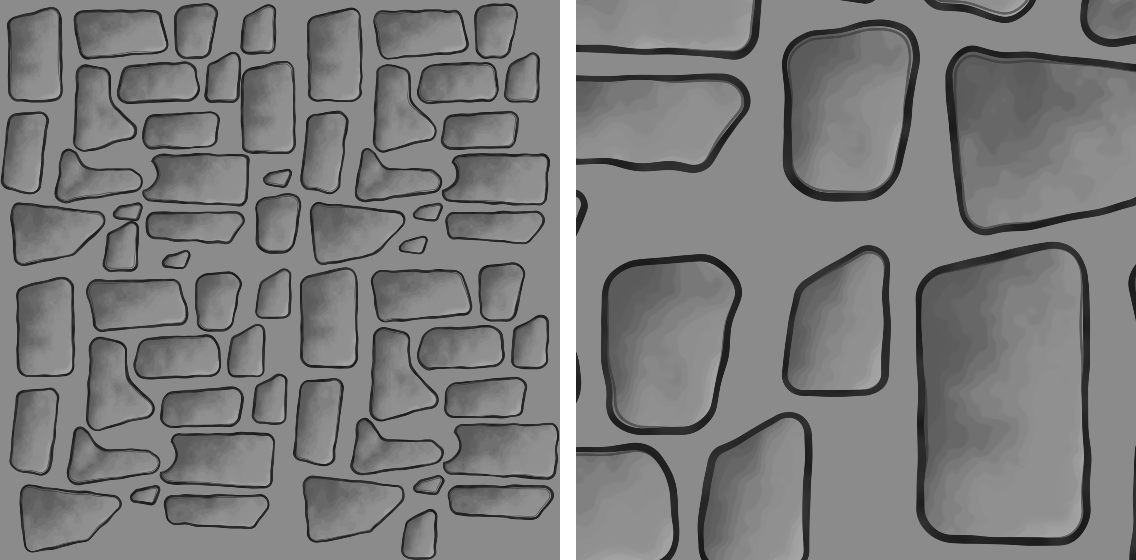
Left: the whole. Right: its middle third, enlarged.
A Shadertoy shader for this texture:

```glsl
#define SPAN 768.0
#define LOWER_SCALE 1.07
#define LINE_HALF_WIDTH 1.6
#define WOBBLE 2.4
#define BRUSH_STEPS 9.0
#define GROUND vec3(0.545)
#define SHADOW vec3(0.355)
#define BODY vec3(0.565)
#define GLINT vec3(0.64)
#define INK_DARK vec3(0.10)
#define INK_PALE vec3(0.20)

// d: signed distance, uv: position within the stone, at: layout position
struct Stone { float d; vec2 uv; vec2 at; };

float hash(vec2 p) {
    vec3 q = fract(p.xyx * 0.1031);
    q += dot(q, q.yzx + 33.33);
    return fract((q.x + q.y) * q.z);
}

float valueNoise(vec2 p) {
    vec2 i = floor(p), f = fract(p);
    f = f * f * (3.0 - 2.0 * f);
    return mix(mix(hash(i), hash(i + vec2(1, 0)), f.x),
               mix(hash(i + vec2(0, 1)), hash(i + vec2(1, 1)), f.x), f.y);
}

// Four-sided stone with corners rounded by radius r
Stone quad(vec2 p, vec2 tl, vec2 tr, vec2 br, vec2 bl, float r) {
    vec2 v[4] = vec2[4](tl, tr, br, bl);
    vec2 center = (tl + tr + br + bl) * 0.25, extent = vec2(0);
    float d2 = 1e9, side = 1.0;
    for (int i = 0; i < 4; i++) {
        vec2 a = v[i], b = v[(i + 3) % 4], e = b - a, w = p - a;
        vec2 q = w - e * clamp(dot(w, e) / dot(e, e), 0.0, 1.0);
        d2 = min(d2, dot(q, q));
        bvec3 c = bvec3(p.y >= a.y, p.y < b.y, e.x * w.y > e.y * w.x);
        if (all(c) || all(not(c))) side = -side;
        extent = max(extent, abs(a - center));
    }
    return Stone(side * sqrt(d2) - r, (p - center) / (extent + r), p);
}

Stone nearer(Stone a, Stone b) {
    if (a.d < b.d) return a;
    return b;
}

Stone blend(Stone a, Stone b, float k) {
    float h = clamp(0.5 + 0.5 * (b.d - a.d) / k, 0.0, 1.0);
    return Stone(mix(b.d, a.d, h) - k * h * (1.0 - h), mix(b.uv, a.uv, h), a.at);
}

Stone scaled(Stone s, float k) { s.d *= k; return s; }

// Stones that also appear outside the cluster
Stone block(vec2 p) { return quad(p, vec2(25, 36), vec2(70, 25), vec2(71, 125), vec2(26, 125), 13.0); }
Stone cobble(vec2 p) { return quad(p, vec2(255, 23), vec2(283, 20), vec2(274, 65), vec2(257, 65), 14.5); }
Stone pebble(vec2 p) { return quad(p, vec2(344, 29), vec2(368, 16), vec2(367, 64), vec2(340, 64), 9.0); }
Stone chip(vec2 p) { return quad(p, vec2(167, 289), vec2(189, 284), vec2(184, 297), vec2(162, 294), 5.0); }

Stone cluster(vec2 p) {
    Stone s = nearer(block(p), cobble(p));
    s = nearer(s, pebble(p + vec2(49, -66)));
    s = nearer(s, chip(p));
    // Slabs
    s = nearer(s, quad(p, vec2(114, 28), vec2(209, 27), vec2(218, 60), vec2(122, 68), 12.0));
    s = nearer(s, quad(p, vec2(183, 106), vec2(253, 102), vec2(256, 122), vec2(178, 125), 16.0));
    s = nearer(s, quad(p, vec2(23, 169), vec2(53, 166), vec2(42, 253), vec2(15, 247), 12.0));
    s = nearer(s, quad(p, vec2(211, 171), vec2(288, 165), vec2(284, 190), vec2(208, 191), 12.0));
    s = nearer(s, quad(p, vec2(27, 290), vec2(133, 302), vec2(96, 339), vec2(32, 352), 11.0));
    s = nearer(s, quad(p, vec2(212, 303), vec2(323, 302), vec2(308, 322), vec2(214, 316), 11.0));
    // Boot
    s = nearer(s, blend(quad(p, vec2(119, 102), vec2(138, 106), vec2(138, 186), vec2(115, 194), 13.0),
                        quad(p, vec2(128, 138), vec2(146, 152), vec2(175, 180), vec2(130, 188), 12.0), 10.0));
    // Horn
    s = nearer(s, blend(quad(p, vec2(93, 213), vec2(97, 216), vec2(118, 250), vec2(86, 265), 8.0),
                        quad(p, vec2(100, 245), vec2(176, 246), vec2(181, 250), vec2(92, 263), 13.0), 8.0));
    // Notched slab
    Stone notched = quad(p, vec2(220, 223), vec2(331, 222), vec2(328, 271), vec2(206, 265), 10.0);
    notched.d = max(notched.d, 24.0 - length(p - vec2(192, 238)));
    return nearer(s, notched);
}

Stone wall(vec2 p) {
    Stone s = scaled(cobble((p - vec2(94, 261)) / LOWER_SCALE), LOWER_SCALE);
    s = nearer(s, block(p - vec2(320, 72)));
    for (int i = 0; i < 4; i++) {
        float col = float(i % 2), row = float(i / 2);
        vec2 origin = vec2(411.0 * col, 0) + row * vec2(11.0 - 22.0 * col, 368.0 - 13.0 * col);
        float size = mix(1.0, LOWER_SCALE, row);
        s = nearer(s, scaled(cluster((p - origin) / size), size));
    }
    // Loose small stones in the gaps
    vec2 pebbles[5] = vec2[5](vec2(0), vec2(-188, 298), vec2(21, 363), vec2(16, 507), vec2(221, 692));
    vec2 chips[3] = vec2[3](vec2(205, -46), vec2(66, 66), vec2(391, 46));
    for (int i = 0; i < 5; i++) s = nearer(s, pebble(p - pebbles[i]));
    for (int i = 0; i < 3; i++) s = nearer(s, chip(p - chips[i]));
    return s;
}

// Stepped brush shading, dark at upper left and pale at lower right
vec3 paint(Stone s) {
    float light = dot(s.uv, vec2(0.5, 0.36));
    light += 0.36 * (valueNoise(s.at / vec2(13, 19)) - 0.5) + 0.12 * (valueNoise(s.at / 5.0) - 0.5);
    light += 0.25 * exp(min(s.d, 0.0) / 7.0) * clamp(light * 2.0, -1.0, 1.0);
    float steps = light * BRUSH_STEPS;
    light = (floor(steps) + smoothstep(0.3, 0.7, fract(steps))) / BRUSH_STEPS;
    vec3 color = mix(SHADOW, BODY, smoothstep(-0.65, 0.35, light));
    return mix(color, GLINT, smoothstep(0.45, 0.85, light) * smoothstep(-13.0, -4.0, s.d));
}

float stroke(float d, float width, float pixel) {
    return 1.0 - smoothstep(width - 0.5 * pixel, width + 0.5 * pixel, abs(d));
}

void mainImage(out vec4 fragColor, in vec2 fragCoord) {
    float pixel = SPAN / iResolution.y;
    vec2 p = fract(fragCoord / iResolution.y);
    p = SPAN * vec2(p.x, 1.0 - p.y);
    vec2 shake = vec2(valueNoise(p / 15.0), valueNoise(p / 15.0 + 71.0)) - 0.5;
    Stone s = wall(p + WOBBLE * shake);

    vec3 color = mix(paint(s), GROUND, smoothstep(-0.5 * pixel, 0.5 * pixel, s.d));
    // Loose second line under the main ink outline
    float drift = 5.0 * (valueNoise(p / 45.0) - 0.25);
    color = mix(color, INK_PALE, 0.6 * stroke(s.d + drift, 0.6, pixel));
    float width = LINE_HALF_WIDTH + 0.9 * (valueNoise(p / 22.0) - 0.5);
    vec3 ink = mix(INK_DARK, INK_PALE, valueNoise(p / 9.0));
    color = mix(color, ink, stroke(s.d, width, pixel));
    fragColor = vec4(color, 1.0);
}
```
